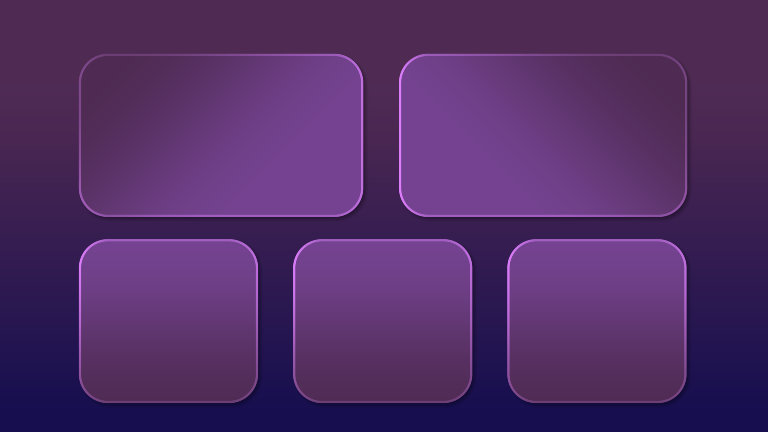
This background is drawn by a WebGL 1 fragment shader. Its source:

```glsl
precision highp float;
// Five rounded glass cards, two wide above three narrow, on a plum to indigo gradient.
// Each card is a rounded-box distance field with a gradient fill, a soft shadow
// and a rim whose brightness depends on its facing. The canvas is 16 by 9 units.

uniform vec2 u_resolution;

const float RADIUS = 0.58;
const vec3 PLUM = vec3(0.31, 0.17, 0.33);
const vec3 VIOLET = vec3(0.455, 0.26, 0.565);
const vec3 RIM_LIGHT = vec3(0.88, 0.50, 1.0);

float roundedBox(vec2 p, vec2 halfSize) {
  vec2 e = abs(p) - halfSize + RADIUS;
  return length(max(e, 0.0)) + min(max(e.x, e.y), 0.0) - RADIUS;
}

vec3 backdrop(float height) {
  vec3 color = mix(vec3(0.085, 0.055, 0.31), vec3(0.285, 0.15, 0.32),
                   clamp((height - 0.04) / 0.64, 0.0, 1.0));
  return mix(color, PLUM, smoothstep(0.62, 0.85, height));
}

// Draws one card over the given colour; lit runs from plum (0) to violet (1).
vec3 drawCard(vec3 color, vec2 p, vec2 halfSize, float lit, float pixel) {
  float d = roundedBox(p, halfSize);

  // Shadow falling to the lower right
  float shade = roundedBox(p - vec2(0.05, -0.05), halfSize);
  color *= 1.0 - 0.35 * smoothstep(0.1, -0.05, shade);

  // Body
  vec3 fill = mix(PLUM, VIOLET, lit);
  color = mix(color, fill, smoothstep(0.5, -0.5, d / pixel));

  // Rim, brightest on the left side, dimmest along top and bottom
  vec2 e = max(abs(p) - halfSize + RADIUS, 0.0);
  float facing = sign(p.x) * e.x / (length(e) + 0.0001);
  float glow = (0.25 + 0.75 * lit) * (0.3 + 0.35 * abs(facing) + 0.3 * max(-facing, 0.0));
  vec3 rim = mix(fill + vec3(0.07, 0.05, 0.08), RIM_LIGHT, glow);
  return mix(color, rim, smoothstep(0.5, -0.5, (abs(d) - 0.024) / pixel));
}

void main() {
  float pixel = 9.0 / u_resolution.y;
  vec2 p = (gl_FragCoord.xy - 0.5 * u_resolution) * pixel + vec2(8.0, 4.5);
  vec3 color = backdrop(p.y / 9.0);

  // Upper row: diagonal fills, darkest in the outer top corners
  for (int i = 0; i < 2; i++) {
    float side = float(i) * 2.0 - 1.0;
    vec2 halfSize = vec2(2.96 + 0.02 * side, 1.677);
    vec2 q = p - vec2(7.96 + 3.355 * side, 6.18);
    float fromCorner = halfSize.x - side * q.x + halfSize.y - q.y;
    color = drawCard(color, q, halfSize, smoothstep(1.0, 6.6, fromCorner), pixel);
  }

  // Lower row: vertical fills, violet at the top
  for (int i = 0; i < 3; i++) {
    vec2 q = p - vec2(3.51 + 4.463 * float(i), 2.31);
    float lit = smoothstep(-1.9, 1.69, q.y);
    color = drawCard(color, q, vec2(1.844, 1.685), lit, pixel);
  }

  gl_FragColor = vec4(color, 1.0);
}
```
